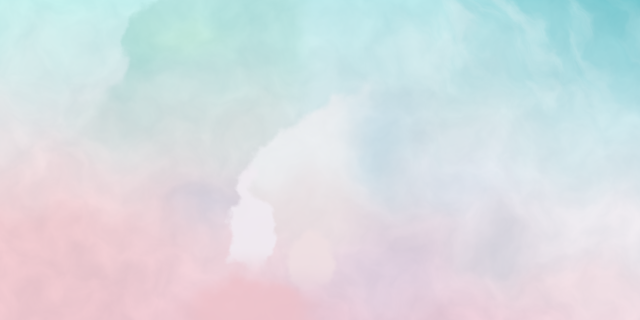
Reproduce this texture procedurally as a Shadertoy shader.

```glsl
#define WARP_SCALE 5.0
#define WARP_AMOUNT 0.095
#define EDGE_SCALE 13.0
#define EDGE_AMOUNT 0.050
#define BROAD_AMOUNT 0.050
#define GRAIN_AMOUNT 0.050
#define WISP_AMOUNT 0.50
#define OCTAVES 5

vec2 gradientAt(vec2 cell) {
    vec3 h = fract(cell.xyx * vec3(0.1031, 0.1030, 0.0973));
    h += dot(h, h.yzx + 33.33);
    float angle = 6.2832 * fract((h.x + h.y) * h.z);
    return vec2(cos(angle), sin(angle));
}

float gradientNoise(vec2 p) {
    vec2 i = floor(p), f = fract(p);
    vec2 u = f * f * f * (f * (f * 6.0 - 15.0) + 10.0);
    vec2 e = vec2(1.0, 0.0);
    float low = mix(dot(gradientAt(i), f), dot(gradientAt(i + e), f - e), u.x);
    float high = mix(dot(gradientAt(i + e.yx), f - e.yx), dot(gradientAt(i + 1.0), f - 1.0), u.x);
    return mix(low, high, u.y);
}

float fbm(vec2 p) {
    float sum = 0.0, amp = 0.6;
    for (int i = 0; i < OCTAVES; i++) {
        sum += amp * gradientNoise(p);
        p = mat2(1.6, 1.2, -1.2, 1.6) * p + 7.3;
        amp *= 0.5;
    }
    return sum;
}

// Four colours placed at heights 0, 0.3, 0.6 and 1
vec3 ramp(float y, vec3 a, vec3 b, vec3 c, vec3 d) {
    vec3 col = mix(a, b, clamp(y / 0.3, 0.0, 1.0));
    col = mix(col, c, clamp((y - 0.3) / 0.3, 0.0, 1.0));
    return mix(col, d, clamp((y - 0.6) / 0.4, 0.0, 1.0));
}

float glow(vec2 p, vec2 centre, vec2 radius) {
    vec2 q = (p - centre) / radius;
    return exp(-dot(q, q));
}

float ellipse(vec2 p, vec2 centre, vec2 radius) {
    return (length((p - centre) / radius) - 1.0) * min(radius.x, radius.y);
}

float roundBox(vec2 p, vec2 centre, vec2 size, float corner) {
    vec2 d = abs(p - centre) - size + corner;
    return length(max(d, 0.0)) + min(max(d.x, d.y), 0.0) - corner;
}

float smoothMin(float a, float b, float k) {
    float h = max(k - abs(a - b), 0.0) / k;
    return min(a, b) - h * h * k * 0.25;
}

float inside(float d, float softness) {
    return 1.0 - smoothstep(-softness, softness, d);
}

vec3 sky(vec2 p) {
    vec3 left = ramp(p.y, vec3(0.93, 0.78, 0.81), vec3(0.94, 0.80, 0.82),
                     vec3(0.89, 0.89, 0.90), vec3(0.77, 0.94, 0.93));
    vec3 middle = ramp(p.y, vec3(0.91, 0.79, 0.84), vec3(0.90, 0.85, 0.88),
                       vec3(0.84, 0.89, 0.90), vec3(0.73, 0.91, 0.92));
    vec3 right = ramp(p.y, vec3(0.93, 0.85, 0.88), vec3(0.90, 0.91, 0.93),
                      vec3(0.79, 0.90, 0.92), vec3(0.46, 0.78, 0.81));
    vec3 col = mix(left, middle, smoothstep(0.1, 1.1, p.x));
    return mix(col, right, smoothstep(1.2, 2.05, p.x));
}

void mainImage(out vec4 fragColor, in vec2 fragCoord) {
    vec2 p = fragCoord / iResolution.y;
    vec2 drift = vec2(fbm(p * WARP_SCALE), fbm(p * WARP_SCALE + 31.7));
    vec2 w = p + WARP_AMOUNT * drift;
    vec2 q = p + EDGE_AMOUNT * vec2(fbm(p * EDGE_SCALE + 4.1), fbm(p * EDGE_SCALE + 17.9));
    vec3 col = sky(w);

    // Green cloud: crisp upper left rim, dissolving downward and right
    float mass = smoothMin(ellipse(q, vec2(0.59, 0.83), vec2(0.205, 0.20)),
                           ellipse(q, vec2(0.55, 0.58), vec2(0.31, 0.17)), 0.06);
    mass = smoothMin(mass, ellipse(q, vec2(0.77, 0.86), vec2(0.19, 0.26)), 0.08);
    float rim = mix(0.06, 0.012, smoothstep(0.58, 0.80, p.y));
    rim = mix(rim, 0.05, smoothstep(0.60, 0.90, p.x));
    vec3 green = mix(vec3(0.86, 0.87, 0.87), vec3(0.70, 0.88, 0.87), smoothstep(0.45, 1.0, w.y));
    col = mix(col, green, 0.92 * inside(mass, rim) * smoothstep(0.38, 0.62, p.y));
    col = mix(col, vec3(0.67, 0.87, 0.84), 0.5 * inside(mass, rim) * glow(w, vec2(0.43, 0.86), vec2(0.08, 0.14)));
    col = mix(col, vec3(0.77, 0.92, 0.85), 0.55 * glow(w, vec2(0.59, 0.89), vec2(0.13, 0.07)));

    // Blue and pale veils on the right
    col = mix(col, vec3(0.78, 0.87, 0.91), 0.75 * glow(w, vec2(1.19, 0.58), vec2(0.15, 0.17)));
    col = mix(col, vec3(0.87, 0.90, 0.94), 0.70 * glow(w, vec2(1.47, 0.42), vec2(0.20, 0.13)));
    vec2 slant = vec2(dot(w, vec2(0.60, -0.80)), dot(w, vec2(0.80, 0.60)));
    float wisps = smoothstep(-0.12, 0.35, fbm(vec2(slant.x * 4.0, slant.y * 10.0) + 9.0));
    float wispArea = smoothstep(1.1, 1.4, p.x) * smoothstep(0.3, 0.6, p.y) * (1.0 - 0.6 * smoothstep(1.7, 2.0, p.x));
    col = mix(col, vec3(0.86, 0.93, 0.94), WISP_AMOUNT * wisps * wispArea);

    // Lavender shadows and lower right haze
    col = mix(col, vec3(0.83, 0.82, 0.87), 0.75 * glow(w, vec2(0.66, 0.35), vec2(0.12, 0.08)));
    col = mix(col, vec3(0.85, 0.81, 0.88), 0.60 * glow(w, vec2(1.22, 0.13), vec2(0.20, 0.13)));
    col = mix(col, vec3(0.81, 0.81, 0.85), 0.80 * glow(w, vec2(1.57, 0.22), vec2(0.13, 0.09)));
    col = mix(col, vec3(0.94, 0.92, 0.94), 0.70 * glow(w, vec2(1.88, 0.29), vec2(0.24, 0.11)));
    col = mix(col, vec3(0.95, 0.87, 0.89), 0.55 * glow(w, vec2(1.82, 0.11), vec2(0.22, 0.06)));

    // Broad billows and mottled paint
    float broad = fbm(w * 3.5 + 71.0);
    float mottle = fbm(w * 12.0 + 53.0);
    col += (BROAD_AMOUNT * broad + GRAIN_AMOUNT * mottle) * vec3(1.0, 0.75, 0.65);

    // White cloud: sloping top, upright left side, faded right and base
    float slope = (q.y - 0.535 - 0.57 * (q.x - 0.79)) * 0.87;
    float body = -smoothMin(q.x - 0.765, -slope, 0.05);
    float bodyFade = (1.0 - smoothstep(1.03, 1.20, w.x)) * smoothstep(0.13, 0.36, w.y);
    vec3 white = mix(vec3(0.91, 0.87, 0.88), vec3(0.92, 0.93, 0.94), smoothstep(0.30, 0.52, w.y));
    white += 0.4 * GRAIN_AMOUNT * mottle;
    col = mix(col, white, 0.95 * bodyFade * inside(body, mix(0.012, 0.025, smoothstep(0.8, 1.1, p.x))));

    // Bright plume with its narrow neck, then the low pink puffs
    float plume = smoothMin(roundBox(q, vec2(0.79, 0.265), vec2(0.073, 0.105), 0.05),
                            ellipse(q, vec2(0.772, 0.40), vec2(0.022, 0.09)), 0.03);
    col = mix(col, vec3(0.94, 0.92, 0.945), 0.92 * smoothstep(0.13, 0.23, p.y) * inside(plume, 0.010));
    float peach = ellipse(q, vec2(0.97, 0.18), vec2(0.075, 0.085));
    col = mix(col, vec3(0.94, 0.88, 0.89), 0.8 * inside(peach, 0.014) * smoothstep(0.06, 0.18, p.y));
    float rose = ellipse(q, vec2(0.78, 0.02), vec2(0.19, 0.11));
    col = mix(col, vec3(0.93, 0.76, 0.79), 0.8 * inside(rose, 0.035));

    fragColor = vec4(clamp(col, 0.0, 1.0), 1.0);
}
```
